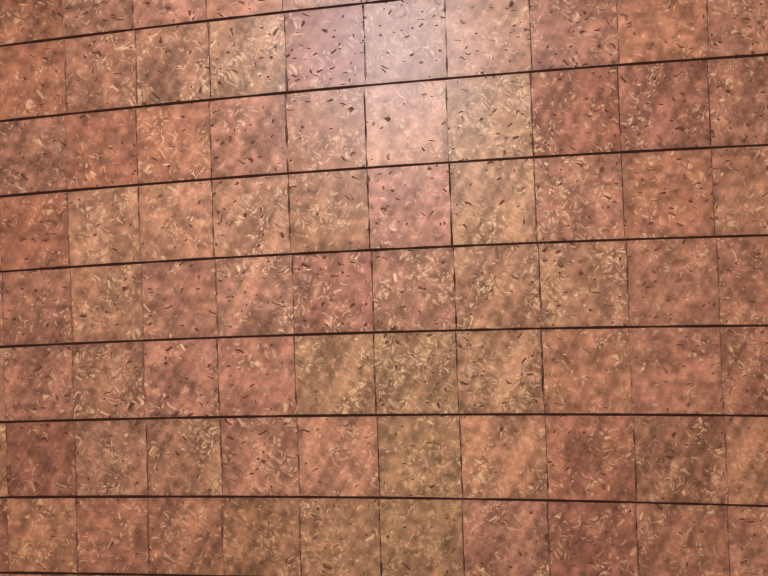
Reproduce this texture procedurally as a Shadertoy shader.

```glsl
// A wall of speckled red-brown stone tiles seen at a slight angle under a lamp.
// A bent grid gives tile ids and joints; grainy noise, soft warped capsules and
// small pits texture the stone; a glow and a pale glare light the upper middle.

// Grid: u runs right, v runs down, both 0..1
const float FIRST_ROW = 0.080, ROW_TILT = 0.142, ROW_BOW = 0.028;
const float ROW_HEIGHT = 0.1306, ROW_GROWTH = 0.0262;
const float FIRST_COL = 0.0026, COL_WIDTH = 0.0872, COL_GROWTH = 0.00182;
const float COL_LEAN = 0.019, COL_FAN = 0.015;

// Joint half widths and edge softness, in canvas heights
const float BED_JOINT = 0.0019, HEAD_JOINT = 0.0010, JOINT_BLUR = 0.0015;

// Scatter cells per canvas height
const float FLECK_SCALE = 72.0, CRUMB_SCALE = 120.0;
const float PIT_SCALE = 66.0, HOLE_SCALE = 26.0, SCUFF_SCALE = 5.0;

const vec3 RED_STONE   = vec3(0.61, 0.39, 0.30);
const vec3 TAN_STONE   = vec3(0.69, 0.49, 0.38);
const vec3 ROSE_STONE  = vec3(0.62, 0.42, 0.36);
const vec3 OLIVE_STONE = vec3(0.62, 0.48, 0.35);
const vec3 FLECK_COLOR = vec3(0.88, 0.73, 0.57);
const vec3 PIT_COLOR   = vec3(0.31, 0.18, 0.14);
const vec3 JOINT_COLOR = vec3(0.18, 0.10, 0.08);
const vec3 GLARE_COLOR = vec3(0.95, 0.85, 0.87);
const vec2 GLOW_CENTER = vec2(0.46, 0.20), GLARE_CENTER = vec2(0.51, 0.06);

float hash(vec2 p) {
    return fract(sin(dot(p, vec2(127.1, 311.7))) * 43758.55);
}

vec2 hash2(vec2 p) {
    return vec2(hash(p), hash(p + vec2(17.3, 41.9)));
}

float noise(vec2 p) {
    vec2 i = floor(p), f = fract(p);
    f = f * f * (3.0 - 2.0 * f);
    return mix(mix(hash(i), hash(i + vec2(1, 0)), f.x),
               mix(hash(i + vec2(0, 1)), hash(i + vec2(1, 1)), f.x), f.y);
}

float fbm(vec2 p) {
    float sum = 0.0, amp = 0.5;
    for (int i = 0; i < 4; i++) {
        sum += amp * noise(p);
        p = p * 2.03 + 9.7;
        amp *= 0.5;
    }
    return sum;
}

// Coverage of randomly turned capsules, at most one per unit cell
float scatter(vec2 q, float density, float radius, float reach, float blur) {
    vec2 cell = floor(q);
    float cover = 0.0;
    for (int y = -1; y <= 1; y++)
    for (int x = -1; x <= 1; x++) {
        vec2 id = cell + vec2(x, y);
        vec2 kind = hash2(id + 5.7);
        float present = smoothstep(0.0, 0.25, density - kind.x);
        vec2 size = hash2(id + 23.1);
        float angle = 6.2832 * kind.y;
        vec2 d = q - id - hash2(id);
        d = vec2(d.x * cos(angle) + d.y * sin(angle), d.y * cos(angle) - d.x * sin(angle));
        d.x -= clamp(d.x, -reach * size.x, reach * size.x);
        float r = radius * mix(0.4, 1.3, size.y);
        cover = max(cover, present * (1.0 - smoothstep(r - blur, r + blur, length(d))));
    }
    return cover;
}

void mainImage(out vec4 fragColor, in vec2 fragCoord) {
    vec2 uv = fragCoord / iResolution.xy;
    uv.y = 1.0 - uv.y;
    float aspect = iResolution.x / iResolution.y, pixel = 1.0 / iResolution.y;
    vec2 p = uv * vec2(aspect, 1.0);

    // Bent grid coordinates
    float rowStep = ROW_HEIGHT + ROW_GROWTH * uv.x;
    float row = (uv.y - FIRST_ROW + ROW_TILT * uv.x + ROW_BOW * uv.x * (1.0 - uv.x)) / rowStep;
    float shifted = uv.x - (uv.y - 0.5) * (COL_LEAN + COL_FAN * uv.x) - FIRST_COL;
    float col = (sqrt(COL_WIDTH * COL_WIDTH + 4.0 * COL_GROWTH * shifted) - COL_WIDTH) / (2.0 * COL_GROWTH);
    col += 0.03 * (hash(vec2(floor(row), 3.0)) - 0.5);
    vec2 tile = floor(vec2(col, row));
    vec2 tone = hash2(tile + 31.0), mood = hash2(tile + 67.0);
    vec2 seed = floor(hash2(tile + 11.0) * 90.0);

    // Stone tint, tile by tile, with clouds and grit
    float middle = exp(-9.0 * pow(uv.x - 0.54, 2.0));
    vec3 color = mix(mix(RED_STONE, TAN_STONE, tone.x), ROSE_STONE, 0.6 * tone.y);
    color = mix(color, OLIVE_STONE, 0.75 * middle * smoothstep(0.5, 1.0, mood.x));
    color *= 0.93 + 0.09 * mood.y;
    vec2 grain = p + seed;
    float cloud = fbm(grain * 18.0), grit = fbm(grain * 75.0);
    color *= 0.55 + 0.30 * cloud + 0.63 * grit;

    // Soft cream flecks and crumbs in clusters, denser on some tiles
    vec2 warp = 0.011 * (vec2(noise(grain * 80.0), noise(grain * 80.0 + 33.0)) - 0.5);
    float cluster = smoothstep(0.25, 0.75, noise(grain * 24.0 + 7.0));
    float density = 0.1 + (0.25 + 0.5 * mood.x + 0.12 * middle) * (0.25 + 0.95 * cluster);
    float flecks = scatter((p + warp) * FLECK_SCALE + seed, density, 0.15, 0.30, 0.17);
    float crumbs = scatter((p + warp) * CRUMB_SCALE + seed + 50.0, density, 0.20, 0.30, 0.24);
    float strength = 0.2 + 0.95 * noise(grain * 60.0 + 3.0);
    color = mix(color, FLECK_COLOR, strength * max(0.82 * flecks, 0.6 * crumbs));
    float scuffs = scatter((p + warp) * SCUFF_SCALE, 0.16, 0.045, 0.05, 0.03);
    color = mix(color, FLECK_COLOR, 0.6 * scuffs);

    // Warm glow, then pale glare
    vec2 glow = (uv - GLOW_CENTER) * vec2(aspect, 1.0);
    vec2 glare = (uv - GLARE_CENTER) * vec2(aspect, 0.85);
    color *= mix(vec3(0.93, 0.87, 0.82), vec3(1.24, 1.25, 1.27), exp(-2.5 * dot(glow, glow)));
    color = mix(color, GLARE_COLOR, 0.60 * exp(-dot(glare, glare) / 0.045));

    // Small pits and rarer holes, stretched sideways, more toward the top
    vec2 pitPoint = (p + warp) * vec2(0.75, 1.1);
    float pitted = 0.20 + 0.2 * tone.y + 0.16 * (1.0 - uv.y);
    float pits = scatter(pitPoint * PIT_SCALE + seed, pitted, 0.09, 0.15, 0.11);
    float holes = scatter(pitPoint * HOLE_SCALE + seed + 20.0, 0.6 * pitted, 0.05, 0.08, 0.05);
    color = mix(color, PIT_COLOR, max(0.80 * pits, 0.85 * holes));

    // Joints: strong level lines, faint broken upright ones
    vec2 nearest = floor(vec2(col, row) + 0.5);
    float bed = abs(row - nearest.y) * rowStep;
    float head = abs(col - nearest.x) * (COL_WIDTH + 2.0 * COL_GROWTH * col) * aspect;
    head = abs(head + 0.0024 * (noise(p * 70.0) - 0.5));
    float blur = max(JOINT_BLUR, 0.6 * pixel);
    float bedWidth = BED_JOINT * (0.7 + 0.6 * noise(p * 30.0));
    float bedLine = 1.0 - smoothstep(bedWidth - blur, bedWidth + blur, bed);
    float headLine = 1.0 - smoothstep(HEAD_JOINT - blur, HEAD_JOINT + blur, head);
    float headInk = (0.08 + 0.45 * middle + 0.32 * hash(vec2(nearest.x, tile.y) + 83.0))
                  * (0.4 + 0.7 * smoothstep(0.2, 0.6, noise(p * 45.0)));
    color *= 1.0 - 0.14 * exp(-bed * 220.0) - 0.10 * headInk * exp(-head * 300.0);
    color = mix(color, JOINT_COLOR, max(0.93 * bedLine, headInk * headLine));

    fragColor = vec4(clamp(color, 0.0, 1.0), 1.0);
}
```
